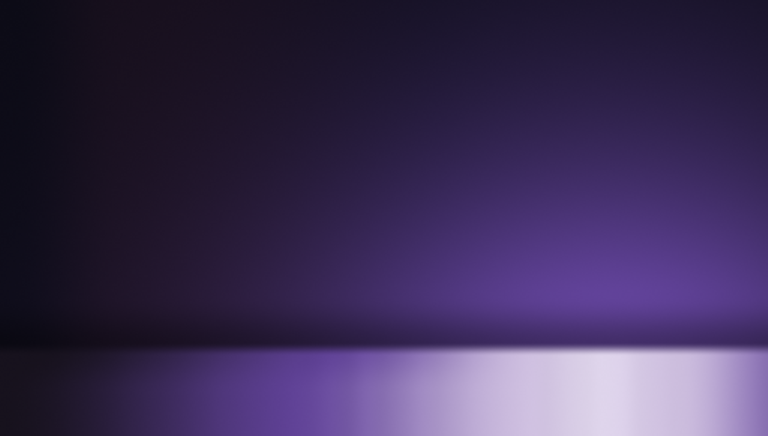
Give the GLSL for this background, as a Shadertoy shader.

```glsl
float hash(float n) {
    return fract(sin(n * 127.1) * 43758.5453);
}

float noise(float x) {
    float cell = floor(x);
    return mix(hash(cell), hash(cell + 1.0), smoothstep(0.0, 1.0, x - cell));
}

// Dark wall lit by a wide violet glow near its foot
vec3 wallColor(vec2 uv) {
    vec2 d = abs(uv - vec2(0.8, 0.33));
    float rise = uv.y > 0.33 ? exp(-pow(d.y / 0.46, 1.3)) : 1.0;
    float glow = exp(-pow(d.x / 0.44, 2.0)) * rise;
    vec3 color = mix(vec3(0.045, 0.042, 0.083), vec3(0.38, 0.26, 0.6), glow);

    // Warm tint in the left shadow
    float warm = smoothstep(0.02, 0.16, uv.x) * (1.0 - smoothstep(0.2, 0.6, uv.x));
    color += vec3(0.038, 0.014, 0.018) * warm;

    // Shade where the wall meets the floor
    return color * mix(0.68, 1.0, smoothstep(0.205, 0.32, uv.y));
}

// Glossy floor: shadow, violet, then a pale reflection
vec3 floorColor(vec2 uv) {
    float farSide = smoothstep(0.1, 0.21, uv.y);
    float x = uv.x - 0.05 * farSide * (1.0 - smoothstep(0.5, 0.75, uv.x));
    vec3 color = mix(vec3(0.09, 0.07, 0.115), vec3(0.38, 0.26, 0.6), smoothstep(0.0, 0.43, x));

    float pale = smoothstep(0.36, 0.7, x) * (1.0 - 0.7 * smoothstep(0.88, 1.03, x));
    color = mix(color, vec3(0.8, 0.74, 0.87), pale);
    color += vec3(0.07, 0.09, 0.05) * exp(-pow((x - 0.78) / 0.065, 2.0));

    // Faint upright streaks
    return color * (1.0 + 0.03 * (noise(uv.x * 42.0) - 0.5));
}

void mainImage(out vec4 fragColor, in vec2 fragCoord) {
    vec2 uv = fragCoord / iResolution.xy;
    float onFloor = 1.0 - smoothstep(0.183, 0.215, uv.y);
    vec3 color = mix(wallColor(uv), floorColor(uv), onFloor);

    // Fine grain against banding
    vec2 grainCell = floor(uv * vec2(512.0, 290.0));
    color += (hash(dot(grainCell, vec2(0.137, 0.731))) - 0.5) / 255.0;
    fragColor = vec4(color, 1.0);
}
```
